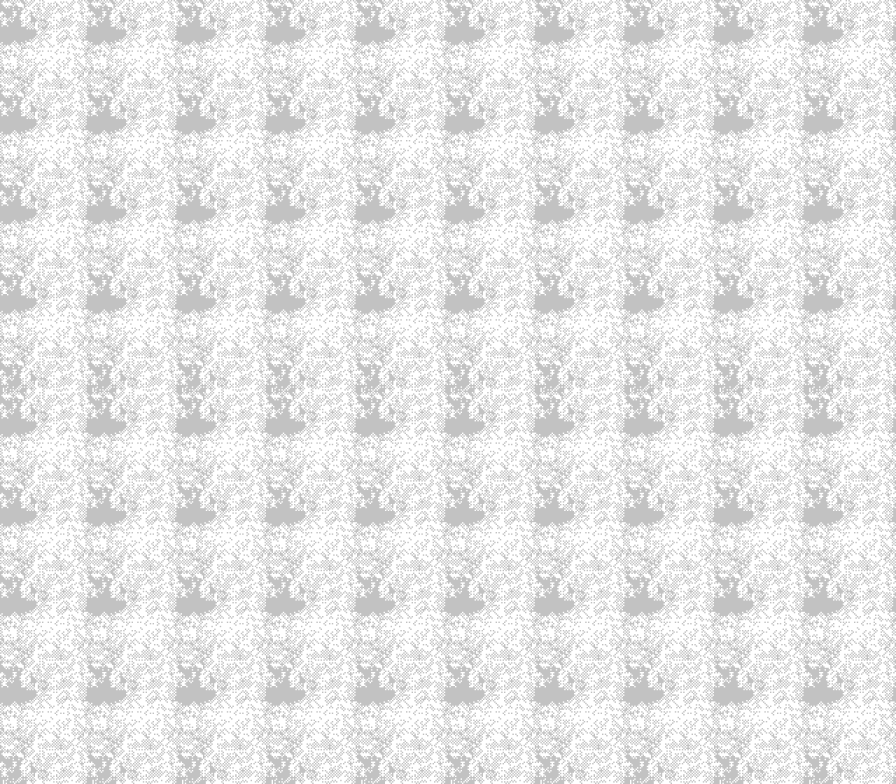
Give the GLSL for this pattern, as a Shadertoy shader.

```glsl
const vec2 CELLS = vec2(640.0, 560.0);   // dither cells on the canvas
const float TILE = 64.0;                 // cells per motif side
const float BAND = 280.0;                // rows before the motif restarts
const vec3 PAPER = vec3(1.0);
const vec3 INK = vec3(0.76);

float hash(vec2 cell, uint seed) {
    uvec2 q = uvec2(ivec2(cell));
    uint h = q.x * 1597334677u ^ q.y * 3812015801u ^ seed * 2654435769u;
    h = (h ^ (h >> 16)) * 2246822519u;
    h = (h ^ (h >> 13)) * 3266489917u;
    return float((h ^ (h >> 16)) >> 8) / 16777216.0;
}

// Value noise whose lattice wraps after a whole number of steps
float wrapNoise(vec2 p, vec2 period, uint seed) {
    vec2 i = floor(p);
    vec2 f = p - i;
    f = f * f * (3.0 - 2.0 * f);
    vec2 a = mod(i, period);
    vec2 b = mod(i + 1.0, period);
    float low = mix(hash(a, seed), hash(vec2(b.x, a.y), seed), f.x);
    float high = mix(hash(vec2(a.x, b.y), seed), hash(b, seed), f.x);
    return mix(low, high, f.y);
}

// Squared elliptical distance on the wrapped unit tile
float ellipseSq(vec2 uv, vec2 center, vec2 radius) {
    vec2 d = (fract(uv - center + 0.5) - 0.5) / radius;
    return dot(d, d);
}

// Ink amount in the motif; v runs downwards
float motifTone(vec2 uv) {
    float side = fract(uv.x + 0.1) - 0.1;
    float column = smoothstep(-0.04, 0.01, side) * (1.0 - smoothstep(0.20, 0.56, side));
    float swell = 0.5 + 0.5 * cos(6.2831853 * (uv.y - 0.14));
    float tone = 0.325 + column * (0.05 + 0.25 * swell);
    tone += 0.05 * (swell - 0.5);
    tone -= 0.13 * exp(-ellipseSq(uv, vec2(0.58, 0.62), vec2(0.24, 0.18)));
    tone += 0.10 * exp(-ellipseSq(uv, vec2(0.25, 0.34), vec2(0.40, 0.08)));
    tone += 0.40 * exp(-ellipseSq(uv, vec2(-0.02, 0.53), vec2(0.025, 0.11)));

    // Fine grain and crossing diagonal strokes
    vec2 diagonal = vec2(uv.x + uv.y, uv.x - uv.y);
    float grain = wrapNoise(uv * vec2(25.0, 19.0), vec2(25.0, 19.0), 1u);
    float rising = wrapNoise(diagonal * vec2(19.0, 9.0), vec2(19.0, 9.0), 2u);
    float falling = wrapNoise(diagonal * vec2(8.0, 20.0), vec2(8.0, 20.0), 3u);
    tone += (grain - 0.5) * (0.45 + 0.4 * column * swell);
    tone += (rising + falling - 1.0) * 0.20;

    // Leaf-shaped gaps in the dark column
    float leaf = wrapNoise(uv * vec2(19.0, 12.0), vec2(19.0, 12.0), 5u);
    float contrast = smoothstep(0.35, 0.65, leaf) - 0.45;
    tone -= 0.60 * column * swell * contrast;

    // Ragged blot with a tail to the right
    float ragged = (grain - 0.5) * 0.7 + (rising + falling - 1.0) * 0.7;
    float blot = ellipseSq(uv, vec2(0.14, 0.39), vec2(0.20, 0.105));
    float tail = ellipseSq(uv, vec2(0.28, 0.38), vec2(0.15, 0.055));
    float solid = 1.0 - smoothstep(0.50, 1.30, min(blot, tail) + ragged);
    return mix(tone, 1.05, solid);
}

// Random threshold shared along short diagonal runs
float runThreshold(vec2 local) {
    vec2 d = mod(vec2(local.x + local.y, local.x - local.y), TILE);
    float a = hash(vec2(d.x, floor(d.y / 8.0)), 6u);
    float b = hash(vec2(floor(d.x / 8.0), d.y), 7u);
    float rest = 1.0 - min(a, b);
    return 1.0 - rest * rest;
}

// Checker dither, loosened by single cells and diagonal runs
float cellInk(vec2 cell) {
    float row = mod(cell.y, BAND);
    vec2 local = mod(vec2(cell.x, row), TILE);
    vec2 uv = (local + 0.5) / TILE;
    float tone = motifTone(uv);
    float fade = smoothstep(BAND - 8.0, BAND, row);
    if (fade > 0.0) tone = mix(tone, motifTone(vec2(uv.x, 0.0)), fade);
    float parity = mod(local.x + local.y, 2.0);
    float loose = hash(local, 4u);
    if (hash(local, 8u) < 0.45) loose = runThreshold(local);
    return step(0.42 * parity + 0.58 * loose, tone);
}

// Area average of the cells under one pixel
float coveredInk(vec2 center, vec2 size) {
    vec2 low = center - 0.5 * size;
    vec2 high = center + 0.5 * size;
    vec2 first = floor(low);
    vec2 last = ceil(high);
    float sum = 0.0;
    for (float y = first.y; y < last.y; y += 1.0) {
        for (float x = first.x; x < last.x; x += 1.0) {
            vec2 cell = vec2(x, y);
            vec2 overlap = max(min(high, cell + 1.0) - max(low, cell), 0.0);
            float weight = overlap.x * overlap.y;
            if (weight > 0.0) sum += weight * cellInk(cell);
        }
    }
    return sum / (size.x * size.y);
}

void mainImage(out vec4 fragColor, in vec2 fragCoord) {
    vec2 uv = fragCoord / iResolution.xy;
    vec2 position = vec2(uv.x, 1.0 - uv.y) * CELLS;
    float ink = coveredInk(position, CELLS / iResolution.xy);
    fragColor = vec4(mix(PAPER, INK, ink), 1.0);
}
```
